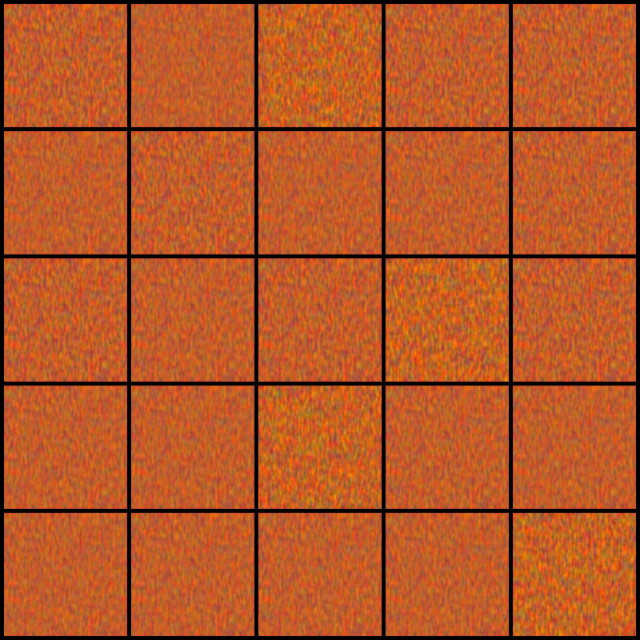
A WebGL 2 fragment shader for this pattern:

```glsl
#version 300 es
precision highp float;
// Square terracotta tiles parted by thin black joints, with joints on the border too.
// Upright streaks of gradient noise shift the clay along two colour axes;
// most tiles share nearly the same grain, a few are coarser and more orange.

#define TILES 5.0           // tiles across and down
#define JOINT 0.0061        // joint width, in canvas units
#define CLAY vec3(0.762, 0.364, 0.166)
#define WARM_AXIS vec3(0.09, 0.01, -0.07)   // brown to orange
#define RED_AXIS vec3(0.03, -0.07, 0.02)    // olive to red
#define HUE_GAIN 1.35
#define TONE_GAIN 0.15
#define OWN_GRAIN 0.4       // how far each tile departs from the shared grain
#define RIM_WIDTH 0.0035    // reddish rim beside the joints

uniform vec2 u_resolution;
out vec4 fragColor;

// Integer hash giving two values in 0..1
vec2 hash2(vec2 cell) {
    uvec2 v = uvec2(ivec2(cell)) * 1664525u + 1013904223u;
    v.x += v.y * 1664525u;
    v.y += v.x * 1664525u;
    v ^= v >> 16u;
    v.x += v.y * 1664525u;
    v.y += v.x * 1664525u;
    v ^= v >> 16u;
    return vec2(v & 65535u) / 65535.0;
}

float cornerSlope(vec2 cell, vec2 offset) {
    float angle = 6.28318 * hash2(cell).x;
    return dot(vec2(cos(angle), sin(angle)), offset);
}

float gradientNoise(vec2 p) {
    vec2 i = floor(p), f = p - i;
    vec2 w = f * f * f * (f * (f * 6.0 - 15.0) + 10.0);
    vec2 e = vec2(1.0, 0.0);
    float low = mix(cornerSlope(i, f), cornerSlope(i + e, f - e), w.x);
    float high = mix(cornerSlope(i + e.yx, f - e.yx), cornerSlope(i + 1.0, f - 1.0), w.x);
    return 1.5 * mix(low, high, w.y);
}

// Warmth, redness and tone of the clay at a point of the tile
vec3 grain(vec2 p, vec2 seed) {
    float warmth = gradientNoise(p * vec2(31.0, 15.0) + seed)
                 + 0.6 * gradientNoise(p * vec2(12.0, 8.0) + seed + 61.0);
    float redness = gradientNoise(p * vec2(25.0, 18.0) + seed + 127.0)
                  + 0.5 * gradientNoise(p * vec2(9.0, 7.0) + seed + 211.0);
    float tone = gradientNoise(p * vec2(46.0, 17.0) + seed + 307.0)
               + 0.5 * gradientNoise(p * vec2(38.0, 34.0) + seed + 401.0);
    return vec3(warmth, redness, tone);
}

// Coarse tiles lie on every third diagonal, within a band of the grid
float coarseness(vec2 tile) {
    float onDiagonal = 1.0 - step(0.5, mod(tile.x - tile.y + 8.0, 3.0));
    float inBand = step(1.5, tile.x) * step(tile.x + tile.y, 6.5);
    return onDiagonal * inBand;
}

void main() {
    vec2 uv = gl_FragCoord.xy / u_resolution;
    float pixel = 1.0 / min(u_resolution.x, u_resolution.y);

    // Grid whose outermost joints lie wholly on the canvas
    float pitch = (1.0 - JOINT) / TILES;
    vec2 grid = (uv - 0.5 * JOINT) / pitch;
    vec2 tile = floor(grid);
    vec2 local = fract(grid);
    vec2 toJoint = min(local, 1.0 - local) * pitch - 0.5 * JOINT;
    float inset = min(toJoint.x, toJoint.y);

    // Shared grain blended with the grain of this tile
    float coarse = coarseness(tile);
    vec2 seed = 500.0 + floor(400.0 * hash2(tile + 17.0));
    float ownShare = mix(OWN_GRAIN * hash2(tile + 43.0).x, 0.8, coarse);
    vec3 g = mix(grain(local, vec2(20.0)), grain(local, seed), ownShare);
    g *= 1.0 + 0.4 * coarse;

    // Clay colour
    vec3 color = CLAY + HUE_GAIN * (g.x * WARM_AXIS + g.y * RED_AXIS);
    color *= 1.0 + TONE_GAIN * g.z;
    color += coarse * vec3(0.015, 0.02, -0.03);

    // Reddish rim, then the joint
    float rim = 1.0 - smoothstep(0.0, RIM_WIDTH, inset);
    color += rim * vec3(-0.01, -0.045, 0.035);
    color *= smoothstep(-0.6 * pixel, 0.6 * pixel, inset);

    fragColor = vec4(clamp(color, 0.0, 1.0), 1.0);
}
```
